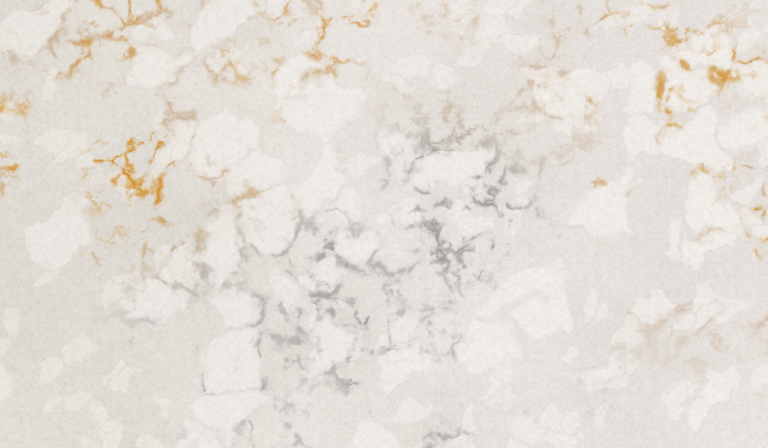
Reproduce this texture procedurally as a WebGL 1 fragment shader.

```glsl
precision highp float;
// Pale quartz slab: soft white pebbles in a warm grey ground, with crumbly veins
// of gold and grey scattered along their borders. Warped Voronoi cells give the
// pebbles, ridged noise breaks up the veins, and wide zones choose the tint.
uniform vec2 u_resolution;

float hash(vec2 p) {
  return fract(sin(dot(p, vec2(127.1, 311.7))) * 43758.5453);
}

float noise(vec2 p) {
  vec2 i = floor(p), f = fract(p);
  f = f * f * (3.0 - 2.0 * f);
  return mix(mix(hash(i), hash(i + vec2(1.0, 0.0)), f.x),
             mix(hash(i + vec2(0.0, 1.0)), hash(i + vec2(1.0, 1.0)), f.x), f.y);
}

float fbm(vec2 p) {
  float sum = 0.0, amp = 0.5;
  for (int i = 0; i < 5; i++) {
    sum += amp * noise(p);
    p = mat2(1.6, 1.2, -1.2, 1.6) * p + 7.3;
    amp *= 0.5;
  }
  return sum;
}

// x: closeness to the cell border (0 on it), y: random value of the cell
vec2 cells(vec2 p) {
  vec2 base = floor(p);
  float nearest = 9.0, second = 9.0, id = 0.0;
  for (int y = -1; y <= 1; y++) {
    for (int x = -1; x <= 1; x++) {
      vec2 c = base + vec2(float(x), float(y));
      vec2 seed = c + vec2(hash(c), hash(c + 41.7));
      float d = length(p - seed);
      if (d < nearest) {
        second = nearest;
        nearest = d;
        id = hash(c + 83.1);
      } else {
        second = min(second, d);
      }
    }
  }
  return vec2(second - nearest, id);
}

// Soft elliptical region
float zone(vec2 p, vec2 centre, vec2 radius) {
  vec2 q = (p - centre) / radius;
  return exp(-dot(q, q));
}

float pebble(vec2 cell, float share) {
  return step(1.0 - share, cell.y) * smoothstep(0.04, 0.20, cell.x);
}

void main() {
  vec2 uv = gl_FragCoord.xy / u_resolution;
  vec2 p = gl_FragCoord.xy / u_resolution.y;

  // Ragged coordinates, stretched along a rising diagonal
  vec2 warp = vec2(fbm(p * 13.0), fbm(p * 13.0 + 31.0)) - 0.48;
  vec2 q = p + 0.10 * warp;
  q = mat2(0.70, -0.75, 0.60, 0.95) * q;
  vec2 large = cells(q * 8.5 + 2.0);
  vec2 small = cells(q * 18.0 + 5.0);

  // Ground and pebbles
  float cloud = fbm(p * 4.0 + 12.0) - 0.48;
  vec3 color = mix(vec3(0.880, 0.866, 0.838), vec3(0.900, 0.882, 0.862),
                   smoothstep(0.0, 0.8, uv.x + 0.6 * cloud));
  color += 0.05 * cloud;
  float white = max(pebble(large, 0.24 + 0.16 * uv.x), 0.75 * pebble(small, 0.22));
  color = mix(color, vec3(0.945, 0.932, 0.915), white * (0.55 + 0.35 * uv.x));

  // Tint zones
  float gold = zone(p, vec2(0.25, 0.76), vec2(0.44, 0.36));
  gold = max(gold, zone(p, vec2(1.64, 0.58), vec2(0.36, 0.38)));
  gold = max(gold, 0.70 * zone(p, vec2(0.80, 0.98), vec2(0.26, 0.24)));
  gold = max(gold, 0.65 * zone(p, vec2(1.35, 0.85), vec2(0.50, 0.28)));
  float grey = zone(p, vec2(0.80, 0.23), vec2(0.52, 0.34));
  grey = max(grey, 0.9 * zone(p, vec2(1.02, 0.52), vec2(0.26, 0.24)));

  // Crumbly veins: pebble borders and ragged ridges, kept only in patches
  float patches = smoothstep(0.43, 0.58, fbm(p * 8.0 + 3.0));
  float crumbs = smoothstep(0.36, 0.60, fbm(p * 42.0 + 9.0));
  float width = 0.05 + 0.28 * noise(p * 28.0);
  float border = 1.0 - smoothstep(0.0, width, large.x);
  float edge = 0.7 * (1.0 - smoothstep(0.0, width, small.x));
  float ridge = 1.0 - smoothstep(0.0, 0.06, abs(fbm(p * 12.0 + 20.0) - 0.48));
  float line = max(max(border, edge * ridge), 0.8 * ridge * (1.0 - 0.7 * white));
  float vein = line * crumbs * patches;
  float halo = max(ridge, 1.0 - smoothstep(0.0, 0.45, large.x)) * patches;
  halo *= 0.35 + 0.65 * crumbs;

  // Pale stain first, then vein bodies, then the rich cores
  float goldAmount = smoothstep(0.12, 0.75, gold);
  float greyAmount = smoothstep(0.15, 0.80, grey) * (1.0 - 0.6 * goldAmount);
  color = mix(color, vec3(0.86, 0.78, 0.68), 0.38 * halo * goldAmount);
  color = mix(color, vec3(0.78, 0.765, 0.75), 0.34 * halo * greyAmount);
  float rich = smoothstep(0.42, 0.60, fbm(p * 7.0 + 50.0));
  vec3 ochre = mix(vec3(0.76, 0.64, 0.53), vec3(0.83, 0.57, 0.19), rich * goldAmount);
  color = mix(color, ochre, (0.55 + 0.40 * rich) * vein * goldAmount);
  color = mix(color, vec3(0.58, 0.57, 0.56), (0.45 + 0.35 * rich) * vein * greyAmount);

  // Fine mineral grain
  float grain = noise(p * 260.0) + noise(p * 150.0 + 17.0) - 1.0;
  float specks = smoothstep(0.78, 1.0, noise(p * 170.0 + 60.0));
  color += 0.026 * grain - 0.035 * specks * (1.0 - white);

  gl_FragColor = vec4(color, 1.0);
}
```
